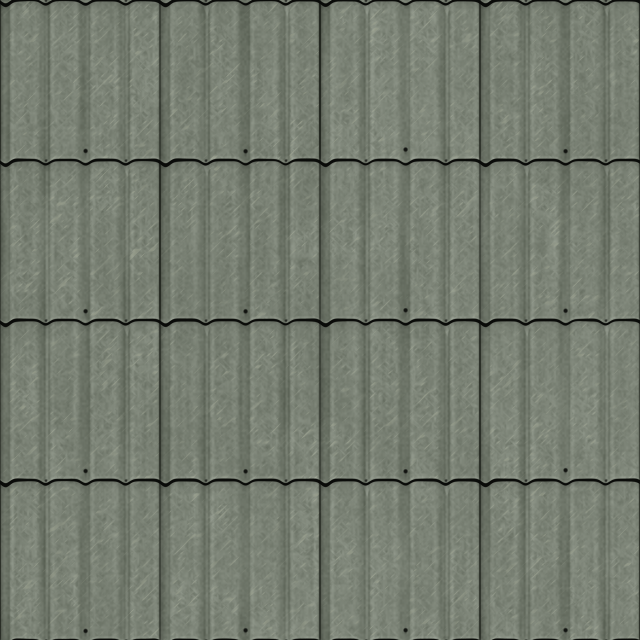
A WebGL 1 fragment shader for this texture:

```glsl
precision highp float;
uniform vec2 u_resolution;

#define SHEETS 4.0
#define WAVES 4.0
#define VALLEY_SHIFT 0.14
#define DIP 0.027
#define LINE_WIDTH 0.0065
#define GRAIN 0.11
#define BASE vec3(0.487, 0.516, 0.466)
#define FLECK vec3(0.62, 0.64, 0.56)
#define DARK vec3(0.04, 0.045, 0.035)

float hash(vec2 p) {
  vec3 q = fract(p.xyx * vec3(0.1031, 0.1030, 0.0973));
  q += dot(q, q.yzx + 33.33);
  return fract((q.x + q.y) * q.z);
}

// Value noise that wraps after a whole number of cells
float noise(vec2 p, vec2 period) {
  vec2 i = floor(p), f = fract(p);
  f = f * f * (3.0 - 2.0 * f);
  vec2 a = mod(i, period), b = mod(i + 1.0, period);
  return mix(mix(hash(a), hash(vec2(b.x, a.y)), f.x),
             mix(hash(vec2(a.x, b.y)), hash(b), f.x), f.y);
}

// Fibres slanted by a whole-number shear, so they still wrap
float fibres(vec2 uv, float shear, vec2 cells) {
  return noise(vec2(uv.x + shear * uv.y, uv.y) * cells, cells);
}

float bump(float x, float width) {
  return exp(-x * x / (width * width));
}

float disc(vec2 p, float radius, float px) {
  return 1.0 - smoothstep(radius - px, radius + px, length(p));
}

void main() {
  vec2 uv = gl_FragCoord.xy / u_resolution;
  vec2 grid = uv * SHEETS;
  float px = SHEETS / min(u_resolution.x, u_resolution.y);

  // Position across one wave: 0 is the middle of a valley
  float wave = fract(grid.x) * WAVES - VALLEY_SHIFT + 0.5;
  float index = mod(floor(wave), WAVES);
  float p = fract(wave) - 0.5;
  float odd = mod(index, 2.0);
  float first = 1.0 - step(0.5, index);

  // Overlap edge follows the corrugation
  float rise = grid.y + DIP * bump(p, 0.15) * (1.0 + 0.2 * first);
  vec2 cell = mod(vec2(floor(grid.x), floor(rise)), SHEETS);
  float up = fract(rise);
  float toLine = up - step(0.5, up);
  float below = 1.0 - up;
  float tone = hash(cell + 7.0);

  // Corrugated shading
  float valley = smoothstep(-0.22, -0.10, p) * (1.0 - smoothstep(0.08, 0.14, p));
  float light = -0.058 * valley;
  light += 0.035 * bump(p - 0.18, 0.045) + 0.022 * bump(p + 0.27, 0.05);
  light -= 0.025 * bump(p - 0.09, 0.025);
  light += odd * (0.045 * bump(p - 0.035, 0.022) - 0.035 * bump(p + 0.03, 0.025));
  light += 0.018 * (tone - 0.5);

  // Long streaks, broad stains and fine grain
  float streak = noise(uv * vec2(160.0, 8.0), vec2(160.0, 8.0)) - 0.5;
  float stain = noise(uv * vec2(24.0, 16.0), vec2(24.0, 16.0));
  float speck = noise(uv * vec2(300.0, 260.0), vec2(300.0, 260.0)) - 0.5;
  light += 0.035 * streak * (1.0 + valley) + 0.025 * (stain - 0.5) + 0.045 * speck;

  // Diagonal fibres, strongest on the ridges
  float slash = fibres(uv, -1.0, vec2(230.0, 110.0));
  float back = fibres(uv, 1.0, vec2(210.0, 120.0));
  float upright = fibres(uv, 0.0, vec2(250.0, 90.0));
  float fibre = max(slash, max(back, upright) * 0.9);
  float ridge = (1.0 - 0.75 * valley) * mix(0.5, 1.2, stain);
  vec3 color = BASE + light + GRAIN * (fibre - 0.66) * ridge;
  color = mix(color, FLECK, 0.42 * ridge * smoothstep(0.78, 0.98, slash));

  // Pale wedge under the overlap on some odd valleys
  float wedge = 1.0 - smoothstep(0.0, 0.05, abs(p - 0.04) + 1.5 * below - 0.09);
  color += 0.075 * wedge * odd * step(0.45, hash(cell + index * 5.0 + 3.0));

  // Side joints with a fainter shadow beside them
  float side = fract(grid.x + 0.5) - 0.5;
  float sideRow = mod(floor(grid.x + 0.5), SHEETS);
  float joint = 1.0 - smoothstep(0.002, 0.002 + 1.5 * px, abs(side));
  float jointDark = mix(0.5, 0.92, hash(vec2(sideRow, cell.y) + 21.0));
  color *= 1.0 - 0.12 * bump(side - 0.012, 0.012);
  color = mix(color, DARK * 2.5, joint * jointDark);

  // Screws in the third valley, with a stain running down
  vec2 screw = vec2(p / WAVES, fract(grid.y) - 0.06 - 0.012 * (tone - 0.5));
  float run = bump(screw.x, 0.009) * smoothstep(-0.06, 0.0, screw.y)
            * (1.0 - smoothstep(0.0, 0.02, screw.y));
  float third = step(1.5, index) * (1.0 - step(2.5, index));
  color *= 1.0 - 0.22 * run * third;
  color = mix(color, DARK, 0.9 * third * disc(screw, 0.0125, px));
  vec2 pin = vec2(p / WAVES - 0.003, up - 0.022);
  color = mix(color, DARK, 0.75 * odd * disc(pin, 0.008, px));

  // Overlap: pale lip above, dark gap, soft shadow below
  color += 0.05 * bump(toLine - 0.017, 0.007);
  color *= 1.0 - 0.22 * exp(-below / 0.022);
  float worn = noise(uv * vec2(40.0, 4.0) + vec2(0.0, 0.5), vec2(40.0, 4.0));
  float halfWidth = LINE_WIDTH * (0.75 + 0.5 * worn) + 0.004 * first * bump(p, 0.3);
  float gap = 1.0 - smoothstep(halfWidth - px * 0.5, halfWidth + px, abs(toLine));
  color = mix(color, DARK, gap);

  gl_FragColor = vec4(clamp(color, 0.0, 1.0), 1.0);
}
```
